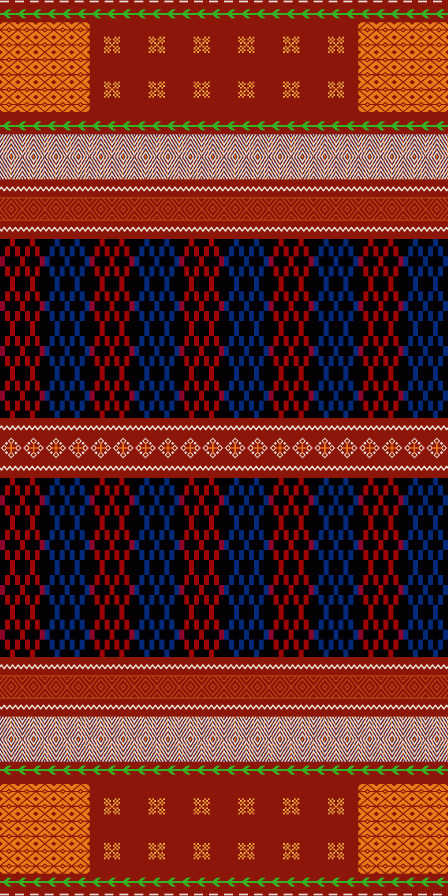
This pattern is drawn by a Shadertoy shader. Its source:

```glsl
// A woven cloth, ten units wide and twenty high, mirrored about its middle row.
// Stacked bands hold stitched stars, vines, lace, diamonds and chequered ikat,
// each built from folded repeats; supersampling smooths every edge.

const vec3 RED = vec3(0.55, 0.085, 0.04);
const vec3 BLACK = vec3(0.01, 0.005, 0.01);
const vec3 SCARLET = vec3(0.62, 0.015, 0.015);
const vec3 CRIMSON = vec3(0.55, 0.01, 0.17);
const vec3 BLUE = vec3(0.01, 0.16, 0.47);
const vec3 ORANGE = vec3(0.91, 0.48, 0.09);
const vec3 GOLD = vec3(0.92, 0.65, 0.25);
const vec3 GREEN = vec3(0.20, 0.70, 0.14);
const vec3 WHITE = vec3(0.92, 0.89, 0.85);

// Centred coordinate inside a repeat of the given period
float repeatCentred(float x, float period) {
    return mod(x, period) - 0.5 * period;
}

float diamond(vec2 q, vec2 size) {
    return abs(q.x) / size.x + abs(q.y) / size.y;
}

float stroke(float dist, float halfWidth) {
    return step(abs(dist), halfWidth);
}

// Eight-armed star of single cross stitches
float stitchedStar(vec2 q, float stitch) {
    vec2 cell = abs(floor(q / stitch + 0.5));
    float gap = abs(cell.x - cell.y);
    float inside = step(max(cell.x, cell.y), 4.5);
    float branch = stroke(gap - 2.0, 0.1) * step(0.5, min(cell.x, cell.y));
    return inside * max(step(gap, 0.1), branch);
}

// Stem with leaves swept to one side
float vine(vec2 q, float period) {
    float x = repeatCentred(q.x, period);
    float leaf = stroke(x + 0.07 - abs(q.y) * 1.2, 0.045) * step(abs(q.y), 0.10);
    return max(leaf, stroke(q.y, 0.023));
}

// Dense diamond panel
vec3 latticePanel(vec2 p, vec2 size) {
    vec2 q = mod(p, size) - 0.5 * size;
    float d = diamond(q, 0.5 * size);
    float lines = stroke(d - 1.0, 0.10);
    float seed = stroke(d - 0.27, 0.10);
    float corner = step(1.68, d);
    float bar = stroke(q.y, 0.014) * step(0.35, d);
    return mix(ORANGE, RED, max(max(lines, seed), max(corner, bar)));
}

vec3 border(vec2 p) {
    vec3 col = RED;
    float side = min(p.x, 10.0 - p.x);
    if (p.y > 0.5 && p.y < 2.5) {
        if (side < 2.0) return latticePanel(p - vec2(0.0, 0.5), vec2(0.4, 0.3333));
        vec2 q = vec2(fract(p.x) - 0.5, p.y - floor(p.y + 0.5));
        col = mix(col, GOLD, stitchedStar(q, 0.04));
    }
    float leaves = max(vine(p - vec2(0.0, 0.31), 0.3333), vine(p - vec2(0.0, 2.81), 0.3333));
    col = mix(col, GREEN, leaves);
    float dashes = stroke(p.y - 0.035, 0.02) * step(fract(p.x * 3.0), 0.6);
    return mix(col, WHITE, dashes);
}

// Nested pale rings with small coloured eyes
vec3 lace(vec2 p) {
    vec2 q = vec2(repeatCentred(p.x, 0.5), p.y);
    float d = diamond(q, vec2(0.62, 1.0));
    float ring = fract(d * 9.0 + 0.2);
    float knot = step(0.72, fract(p.x * 12.0)) * step(0.5, fract(p.y * 10.0));
    vec3 col = mix(RED, WHITE, step(ring, 0.52));
    col = mix(col, BLUE, step(0.82, ring));
    return mix(col, ORANGE, max(knot * step(0.3, ring), step(d, 0.045)));
}

// Scalloped edges shared by the narrow bands
vec3 scallopedBand(vec2 p) {
    float ripple = 0.032 * sin(p.x * 50.26548);
    return mix(RED, WHITE, stroke(abs(p.y) - 0.45 - ripple, 0.025));
}

vec3 diamondChain(vec2 p, vec3 ground) {
    float d = diamond(vec2(repeatCentred(p.x, 0.5), p.y), vec2(0.25, 0.30));
    float inside = step(abs(p.y), 0.25);
    float rings = stroke(fract(d * 2.5) - 0.5, 0.14) * inside;
    float rails = stroke(abs(p.y) - 0.25, 0.012);
    return mix(ground, ORANGE, 0.55 * max(rings, rails));
}

vec3 flowerChain(vec2 p, vec3 ground) {
    vec2 q = abs(vec2(repeatCentred(p.x, 0.5), p.y));
    vec2 axis = vec2(max(q.x, q.y), min(q.x, q.y));
    float petal = stroke(diamond(axis - vec2(0.155, 0.0), vec2(0.075)) - 0.8, 0.20);
    float bud = step(diamond(q - vec2(0.105), vec2(0.035)), 1.0);
    float cross = stroke(axis.y, 0.017) * step(axis.x, 0.13);
    vec3 col = mix(ground, WHITE, max(petal, bud));
    return mix(col, ORANGE, cross);
}

// Nine columns per unit; forked legs join into chains
vec3 ikat(vec2 p) {
    float column = abs(floor(fract(p.x) * 9.0) - 4.0);
    float height = abs(fract(p.y) - 0.5) * 9.0;
    float spread = 2.0 - step(1.0, height) - step(3.0, height);
    float lit = stroke(abs(column - 2.0) - spread, 0.1);
    vec3 warm = mix(SCARLET, CRIMSON, step(3.5, column));
    return mix(BLACK, mix(warm, BLUE, mod(floor(p.x), 2.0)), lit);
}

vec3 cloth(vec2 p) {
    p.y = 10.0 - abs(p.y - 10.0);
    if (p.y < 3.0) return border(p);
    if (p.y < 4.0) return lace(p - vec2(0.0, 3.5));
    vec2 upper = p - vec2(0.0, 4.66667), middle = p - vec2(0.0, 10.0);
    if (p.y < 5.33333) return diamondChain(upper, scallopedBand(upper));
    if (p.y < 9.33333) return ikat(p - vec2(0.0, 5.33333));
    return flowerChain(middle, scallopedBand(middle));
}

void mainImage(out vec4 fragColor, in vec2 fragCoord) {
    vec3 sum = vec3(0.0);
    for (int i = 0; i < 9; i++) {
        vec2 offset = (vec2(i % 3, i / 3) - 1.0) / 3.0;
        sum += cloth((fragCoord + offset) / iResolution.xy * vec2(10.0, 20.0));
    }
    fragColor = vec4(sum / 9.0, 1.0);
}
```
